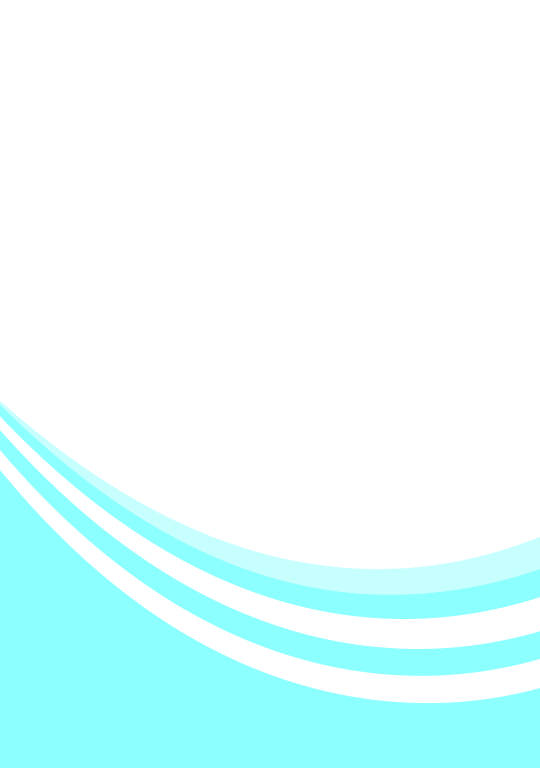
Give the GLSL for this background, as a WebGL 1 fragment shader.

```glsl
precision highp float;
// White page with cyan ribbons sweeping along its lower part.
// Each ribbon edge is a shallow bowl-shaped curve; the area below every
// edge is painted in turn, from the highest edge down to the lowest.

uniform vec2 u_resolution;

const vec3 WHITE = vec3(1.0);
const vec3 PALE_CYAN = vec3(0.78, 1.0, 1.0);
const vec3 CYAN = vec3(0.55, 1.0, 1.0);

// Height of a bowl at x: lowest at "bottom", reaching the heights in "ends"
// (left, right) at the page sides. "steepen" lifts the left flank faster.
float bowl(float x, vec2 ends, vec2 bottom, float steepen) {
  bool onLeft = x < bottom.x;
  float span = onLeft ? bottom.x : 1.0 - bottom.x;
  float rise = (onLeft ? ends.x : ends.y) - bottom.y;
  float bend = onLeft ? steepen : 0.0;
  float t = (x - bottom.x) / span;
  return bottom.y + rise * t * t * mix(1.0, t * t, bend);
}

// Smooth coverage of the area below a bowl, one pixel wide along its normal.
float below(vec2 p, vec2 ends, vec2 bottom, float steepen) {
  float stepX = 1.0 / u_resolution.x;
  float height = bowl(p.x, ends, bottom, steepen);
  float next = bowl(p.x + stepX, ends, bottom, steepen);
  float slope = (next - height) * u_resolution.y;
  float gap = (height - p.y) * u_resolution.y;
  return clamp(0.5 + gap / sqrt(1.0 + slope * slope), 0.0, 1.0);
}

void main() {
  vec2 p = gl_FragCoord.xy / u_resolution;
  vec3 color = WHITE;

  // Upper ribbon: pale band over a cyan band
  color = mix(color, PALE_CYAN, below(p, vec2(0.478, 0.301), vec2(0.700, 0.259), 0.00));
  color = mix(color, CYAN, below(p, vec2(0.473, 0.259), vec2(0.722, 0.2255), 0.02));
  color = mix(color, WHITE, below(p, vec2(0.458, 0.2225), vec2(0.748, 0.194), 0.05));

  // Middle ribbon
  color = mix(color, CYAN, below(p, vec2(0.440, 0.178), vec2(0.774, 0.155), 0.08));
  color = mix(color, WHITE, below(p, vec2(0.414, 0.142), vec2(0.781, 0.120), 0.10));

  // Solid base
  color = mix(color, CYAN, below(p, vec2(0.388, 0.104), vec2(0.793, 0.0845), 0.12));

  gl_FragColor = vec4(color, 1.0);
}
```
